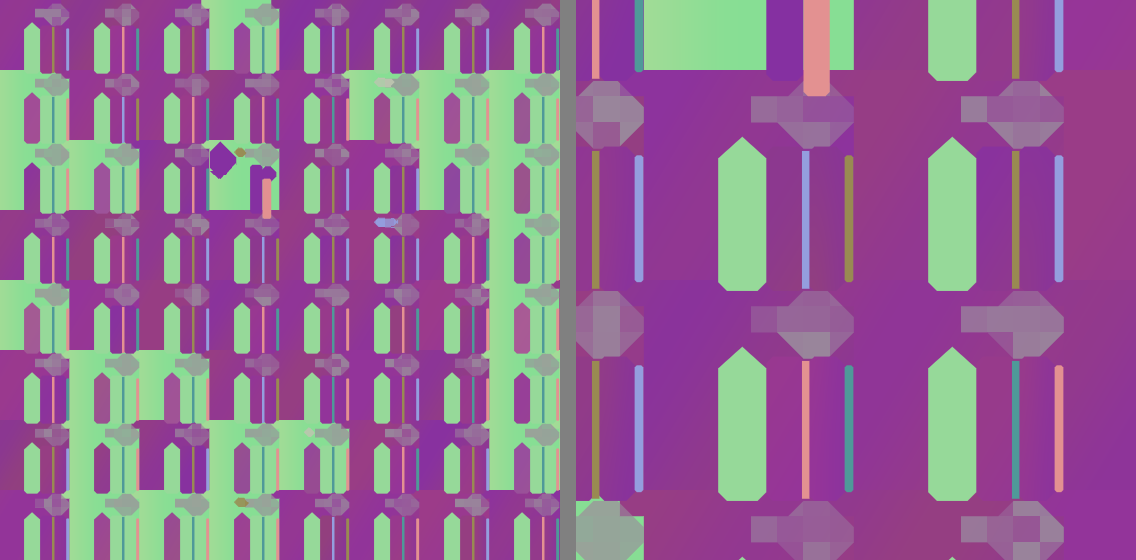
Left: the whole. Right: its middle third, enlarged.
Give the GLSL for this pattern, as a WebGL 1 fragment shader.

```glsl
precision highp float;
// An 8 by 8 grid of tiles, each a pointed post beside a two-slab panel with a
// coloured seam and rim. A hash picks purple or green tiles, tints and seams;
// blocky mauve patches, a few smudges and one broken tile add the wear.

uniform vec2 u_resolution;

const float REPEATS = 8.0;
const float UNIT = 96.0;              // tile side in design units
const float BLOCK = 12.0;             // side of a blur block
const float GREEN_CHANCE = 0.37;
const float SMUDGE_CHANCE = 0.09;
const vec2 BROKEN_TILE = vec2(3.0, 2.0);  // column, row from the top

const vec3 LEAF = vec3(0.64, 0.86, 0.59);
const vec3 MINT = vec3(0.53, 0.87, 0.58);
const vec3 POST_GREEN = vec3(0.59, 0.85, 0.60);
const vec3 VIOLET = vec3(0.52, 0.19, 0.63);
const vec3 PLUM = vec3(0.57, 0.25, 0.49);
const vec3 MAGENTA = vec3(0.64, 0.22, 0.57);
const vec3 MAUVE = vec3(0.60, 0.42, 0.62);
const vec3 ROSE = vec3(0.72, 0.42, 0.60);
const vec3 ASH = vec3(0.60, 0.64, 0.60);
const vec3 OLIVE = vec3(0.60, 0.54, 0.32);
const vec3 SKY = vec3(0.58, 0.62, 0.87);
const vec3 PINK = vec3(0.89, 0.57, 0.57);
const vec3 TEAL = vec3(0.31, 0.60, 0.60);
const vec3 PALE = vec3(0.74, 0.77, 0.69);

float hash(vec2 p, float salt) {
  return fract(sin(dot(p, vec2(127.1, 311.7)) + salt * 17.3) * 43758.5);
}

// Coverage of a distance, softened over one pixel
float cover(float d) {
  float pixel = REPEATS * UNIT / min(u_resolution.x, u_resolution.y);
  return clamp(0.5 - d / pixel, 0.0, 1.0);
}

// Box between two corners, with its corners cut off
float box(vec2 p, vec2 lo, vec2 hi, float cut) {
  vec2 d = abs(p - 0.5 * (lo + hi)) - 0.5 * (hi - lo);
  return max(max(d.x, d.y), (d.x + d.y + cut) * 0.707);
}

float post(vec2 p) {
  float side = abs(p.x - 44.0);
  float roof = (side * 0.9 + 30.5 - p.y) * 0.74;
  float foot = (side + p.y - 108.0) * 0.707;
  return max(max(side - 11.0, p.y - 101.0), max(roof, foot));
}

bool isBroken(vec2 tile) {
  return distance(tile, BROKEN_TILE) < 0.5;
}

bool isGreen(vec2 tile) {
  return isBroken(tile) || hash(tile, 1.0) < GREEN_CHANCE;
}

vec3 purple(vec2 tile, float salt, vec2 p) {
  float drift = 0.25 * sin(p.x * 0.05 + p.y * 0.03 + 6.0 * hash(tile, salt));
  vec3 c = mix(VIOLET, PLUM, clamp(hash(tile, salt + 1.0) + drift, 0.0, 1.0));
  return mix(c, MAGENTA, 0.6 * hash(tile, salt + 2.0));
}

vec3 ground(vec2 tile, vec2 p) {
  vec3 green = mix(LEAF, MINT, smoothstep(-12.0, 46.0, p.x));
  return isGreen(tile) ? green : purple(tile, 2.0, p);
}

// Post, slabs, seam and rim of one tile
vec3 drawParts(vec3 col, vec2 tile, vec2 p) {
  bool green = isGreen(tile);
  vec3 tint = mix(purple(tile, 6.0, p), mix(MAUVE, ROSE, hash(tile, 9.0)), 0.7 * hash(tile, 10.0));
  vec3 slab = green ? POST_GREEN : purple(tile, 11.0, p);
  vec3 slab2 = mix(slab, green ? MINT : VIOLET, 0.5 * smoothstep(75.0, 91.0, p.x));
  float pick = hash(tile, 14.0);
  vec3 seam = TEAL;
  vec3 rim = PINK;
  if (!green && pick < 0.45) { seam = OLIVE; rim = SKY; }
  else if (!green && pick < 0.78) { seam = PINK; rim = TEAL; }
  else if (!green && pick < 0.9) { seam = SKY; rim = OLIVE; }

  if (isBroken(tile)) {
    float rag = 5.0 * hash(floor(p / 6.0), 15.0);
    col = mix(col, VIOLET, cover(box(p, vec2(-8.0, 0.0), vec2(36.0, 54.0 + rag), 24.0)));
    col = mix(col, VIOLET, cover(box(p, vec2(55.0, 34.0), vec2(72.0, 101.0), 3.0)));
    col = mix(col, VIOLET, cover(box(p, vec2(68.0, 36.0), vec2(91.0, 58.0), 8.0)));
    return mix(col, PINK, cover(box(p, vec2(72.0, 53.0), vec2(84.0, 108.0), 2.0)));
  }
  col = mix(col, slab, cover(box(p, vec2(55.0, 35.0), vec2(73.0, 101.0), 3.0)));
  col = mix(col, slab2, cover(box(p, vec2(73.0, 35.0), vec2(91.0, 101.0), 4.0)));
  col = mix(col, seam, cover(box(p, vec2(71.3, 37.0), vec2(74.7, 100.0), 0.0)));
  col = mix(col, rim, cover(box(p, vec2(90.8, 39.0), vec2(94.8, 97.0), 1.0)));
  return mix(col, green ? tint : POST_GREEN, cover(post(p)));
}

void main() {
  vec2 grid = gl_FragCoord.xy / u_resolution * REPEATS;
  grid.y = REPEATS - grid.y;
  vec2 tile = floor(grid);
  vec2 p = fract(grid) * UNIT;

  // Ground, with the next tile reaching back along its top
  vec2 right = vec2(1.0, 0.0);
  vec3 col = ground(tile, p);
  float reach = min(95.0 - p.x, box(p, vec2(84.0, -9.0), vec2(120.0, 12.0), 0.0));
  col = mix(col, ground(tile + right, p - right * UNIT), cover(min(reach, 95.0 - p.x)));

  // Blocky blur above the panel
  vec2 block = floor(p / BLOCK);
  float blur = hash(block + tile * 9.0, 16.0);
  float patchShape = min(box(p, vec2(48.0, 12.0), vec2(84.0, 24.0), 0.0),
                         box(p, vec2(60.0, 5.0), vec2(95.0, 36.0), 12.0));
  vec3 haze = mix(MAUVE, ASH, isGreen(tile) ? 0.4 + 0.6 * blur : 0.5 * blur);
  col = mix(col, haze, cover(patchShape) * (0.5 + 0.5 * blur));

  // Parts hanging down from the row above, then this row
  if (tile.y > 0.5) col = drawParts(col, tile - vec2(0.0, 1.0), p + vec2(0.0, UNIT));
  col = drawParts(col, tile, p);

  // Rare smudges over the post tip
  if (isBroken(tile) || hash(tile, 17.0) < SMUDGE_CHANCE) {
    float kind = hash(tile, 18.0);
    vec3 stain = kind < 0.6 ? PALE : (kind < 0.8 ? OLIVE : SKY);
    float width = 14.0 + 24.0 * hash(tile, 19.0);
    float rag = 4.0 * hash(floor(p / 8.0), 20.0);
    float smudge = box(p, vec2(33.0, 8.0 + rag), vec2(33.0 + width, 25.0 - rag), 6.0);
    col = mix(col, stain, cover(smudge) * (0.75 + 0.25 * blur));
  }
  gl_FragColor = vec4(col, 1.0);
}
```
